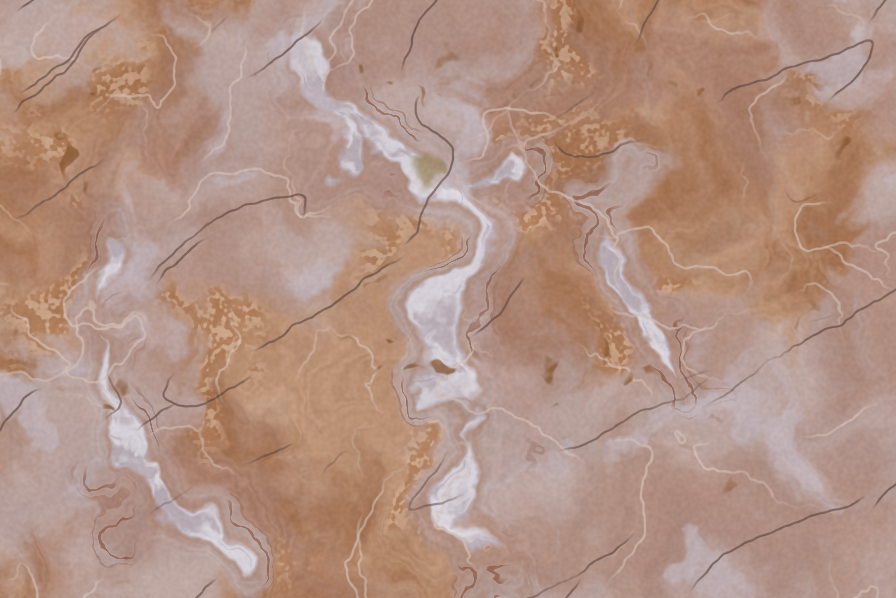
Give the GLSL for this texture, as a Shadertoy shader.

```glsl
// Polished onyx marble: tan, flow-banded stone broken up by mauve veins with
// white quartz cores. Warped gradient noise shapes the patches, distances to a
// few segments shape the veins, and noise contours draw the cracks.

vec2 hashGradient(vec2 cell) {
    vec3 h = fract(vec3(cell.xyx) * vec3(0.1031, 0.1030, 0.0973));
    h += dot(h, h.yzx + 33.33);
    float angle = 6.2832 * fract((h.x + h.y) * h.z);
    return vec2(cos(angle), sin(angle));
}

float gradientNoise(vec2 p) {
    vec2 i = floor(p), f = p - i;
    vec2 u = f * f * f * (f * (f * 6.0 - 15.0) + 10.0);
    vec2 e = vec2(1.0, 0.0);
    float low = mix(dot(hashGradient(i), f), dot(hashGradient(i + e), f - e), u.x);
    float high = mix(dot(hashGradient(i + e.yx), f - e.yx),
                     dot(hashGradient(i + 1.0), f - 1.0), u.x);
    return 1.4 * mix(low, high, u.y);
}

float fbm(vec2 p) {
    float sum = 0.0, amplitude = 0.5;
    for (int i = 0; i < 5; i++) {
        sum += amplitude * gradientNoise(p);
        p = mat2(1.6, 1.2, -1.2, 1.6) * p + 7.3;
        amplitude *= 0.5;
    }
    return sum;
}

float segmentDistance(vec2 p, vec2 a, vec2 b) {
    vec2 ab = b - a;
    return length(p - a - ab * clamp(dot(p - a, ab) / dot(ab, ab), 0.0, 1.0));
}

// Distance to the zero contour of a field, in canvas heights
float contourDistance(float field) {
    float slope = length(vec2(dFdx(field), dFdy(field))) * iResolution.y;
    return abs(field) / max(slope, 0.8);
}

// Main veins as start and end points, widest first
const vec4 VEINS[8] = vec4[8](
    vec4(0.76, 0.66, 0.75, 0.34), vec4(0.57, 0.86, 0.74, 0.62),
    vec4(0.54, 0.92, 0.59, 0.70), vec4(0.75, 0.66, 0.88, 0.73),
    vec4(1.03, 0.66, 1.15, 0.35), vec4(0.76, 0.30, 0.85, 0.00),
    vec4(0.21, 0.23, 0.37, 0.05), vec4(0.18, 0.60, 0.20, 0.22));

void mainImage(out vec4 fragColor, in vec2 fragCoord) {
    vec2 p = fragCoord / iResolution.y;
    vec2 warp = vec2(fbm(p * 4.0), fbm(p * 4.0 + 17.0));
    vec2 q = p + 0.15 * warp;
    float grain = gradientNoise(p * 130.0) + 0.6 * gradientNoise(p * 67.0 + 5.0);
    float cloud = fbm(q * 2.6 + 3.0);
    float detail = fbm(q * 9.0 + 40.0);

    // Tan stone with brown clouds and curved growth bands
    float flow = fbm(q * vec2(2.6, 1.7) + 8.0);
    float bands = sin(flow * 75.0 + detail * 5.0);
    vec3 color = mix(vec3(0.65, 0.46, 0.34), vec3(0.73, 0.57, 0.46),
                     smoothstep(-0.3, 0.25, cloud + 0.5 * detail));
    color = mix(color, vec3(0.66, 0.50, 0.43),
                0.8 * smoothstep(0.0, 0.25, fbm(q * 3.0 + 61.0)));
    color += 0.018 * bands * smoothstep(-0.1, 0.2, fbm(p * 3.0 + 29.0));

    // Mauve stone, gathered at the upper left, lower right and right edge
    float bias = 0.42 * smoothstep(0.4, 0.85, p.x * 0.8 - p.y)
               + 0.40 * exp(-10.0 * dot(p - vec2(0.3, 0.95), p - vec2(0.3, 0.95)))
               + 0.25 * smoothstep(1.32, 1.5, p.x);
    float mauveField = fbm(q * 2.3 + 52.0) + bias + 0.2 * detail - 0.04;
    float mauve = smoothstep(-0.03, 0.16, mauveField);
    vec3 mauveColor = mix(vec3(0.69, 0.56, 0.52), vec3(0.73, 0.65, 0.64),
                          smoothstep(-0.25, 0.25, fbm(q * 5.0 + 11.0)));
    color = mix(color, mauveColor, 0.88 * mauve);

    // Granular pale crust along the edges of the mauve patches
    float crust = smoothstep(0.16, 0.03, abs(mauveField + 0.06))
                * smoothstep(0.0, 0.16, fbm(p * 3.5 + 71.0));
    float crumbs = smoothstep(-0.1, 0.35, gradientNoise(q * 55.0) + 0.5 * grain);
    color = mix(color, mix(vec3(0.66, 0.46, 0.32), vec3(0.80, 0.65, 0.54), crumbs),
                0.75 * crust);

    // Nearest main vein
    float d = 1.0;
    for (int i = 0; i < 8; i++)
        d = min(d, segmentDistance(q, VEINS[i].xy, VEINS[i].zw) + 0.004 * float(i));
    d += 0.045 * gradientNoise(p * 7.0 + 2.0) + 0.02 * detail;

    // Mauve shell with agate rings and rust streaks, then the quartz core
    float shell = smoothstep(0.095, 0.065, d);
    float rings = sin(d * 330.0 + 3.0 * detail);
    color = mix(color, mauveColor + 0.018 * rings, 0.9 * shell);
    float rust = smoothstep(0.1, 0.3, gradientNoise(p * vec2(7.0, 4.0) + 31.0))
               * smoothstep(0.4, 0.9, rings) * shell * smoothstep(0.045, 0.06, d);
    color = mix(color, vec3(0.50, 0.29, 0.20), 0.6 * rust);
    float rim = smoothstep(0.009, 0.002, abs(d - 0.042));
    color = mix(color, vec3(0.66, 0.51, 0.44), 0.5 * rim);
    vec3 quartz = mix(vec3(0.72, 0.67, 0.70), vec3(0.84, 0.82, 0.85),
                      smoothstep(-0.2, 0.2, fbm(q * 13.0) + 0.07 * rings));
    color = mix(color, quartz, smoothstep(0.040, 0.026, d));
    float olive = smoothstep(0.045, 0.02, length((q - vec2(0.70, 0.70)) * vec2(1.3, 0.8)));
    color = mix(color, vec3(0.62, 0.54, 0.40), 0.8 * olive);

    // Milky wisps and thin white veinlets
    float wisps = smoothstep(0.12, 0.32, fbm(q * vec2(7.0, 5.0) + 83.0));
    color = mix(color, vec3(0.76, 0.71, 0.74), 0.7 * wisps * (0.2 + 0.8 * mauve));
    for (int i = 0; i < 3; i++) {
        float k = float(i);
        float field = gradientNoise(q * (3.0 + k) + 19.0 * k + 4.0);
        float present = smoothstep(0.0, 0.3, gradientNoise(p * 4.0 + 23.0 * k));
        float line = smoothstep(0.0035, 0.0005, contourDistance(field));
        color = mix(color, vec3(0.83, 0.75, 0.71), 0.65 * line * present);
    }

    // Dark hairline cracks, mostly rising to the right
    vec2 along = mat2(0.75, -0.66, 0.66, 0.75) * (p + 0.05 * warp);
    for (int i = 0; i < 2; i++) {
        float k = float(i);
        float field = gradientNoise(along * vec2(1.3, 5.0) + 37.0 * k + 9.0);
        float present = smoothstep(0.12, 0.35, gradientNoise(p * 5.0 + 13.0 * k + 60.0));
        float line = smoothstep(0.003, 0.0006, contourDistance(field));
        color = mix(color, vec3(0.40, 0.30, 0.27), 0.7 * line * present);
    }

    // Ochre and rust specks, fine mineral grain
    float specks = smoothstep(0.45, 0.7, gradientNoise(q * 28.0 + 90.0))
                 * smoothstep(0.1, 0.35, fbm(p * 4.0 + 44.0));
    color = mix(color, vec3(0.50, 0.31, 0.16), 0.7 * specks);
    color += 0.022 * grain + 0.05 * detail;
    fragColor = vec4(clamp(color, 0.0, 1.0), 1.0);
}
```
